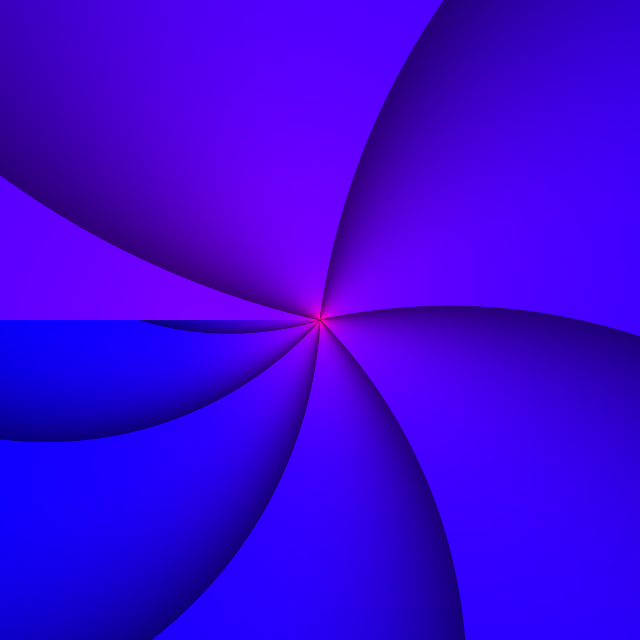
Write a Shadertoy shader that draws this background.

```glsl
// A violet pinwheel: curved blades fan out from a glowing magenta centre.
// A logarithmic phase of angle and radius is cut into unit steps; each step
// is shaded as one blade, and the hue drifts with the angle and the radius.

const float TAU = 6.2831853;
const float BLADE_RATE = 2.749;   // blades per unit of the log phase
const float BLADE_OFFSET = 0.12;  // turns the whole set of blades
const float RADIAL_BEND = 6.75;   // how strongly the blades curl

// Spiral field: wide blades at large angles, narrow ones near the seam.
float spiralField(float angle, float radius) {
    float turned = angle + TAU;
    return turned * turned + RADIAL_BEND * radius - 2.5;
}

// Width of one pixel measured in blade phase.
float phaseWidth(float angle, float radius, float field, float pixel) {
    vec2 slope = vec2(2.0 * (angle + TAU) / radius, RADIAL_BEND);
    return pixel * BLADE_RATE * length(slope) / field;
}

// Brightness across a blade: flat and bright, then a soft fall into shadow.
float bladeShade(float phase, float width) {
    float u = fract(phase);
    float shade = 1.0 - 0.54 * pow(u, 3.5);
    float edge = smoothstep(0.0, min(width, 0.5), u);
    return mix(0.46, shade, edge);
}

// Blue at the seam, violet around the turn, magenta towards the centre.
vec3 bladeColor(float field, float radius) {
    float drift = 0.16 * (log(field) - 3.5) * smoothstep(0.0, 0.25, radius);
    float warmth = 0.21 - 0.13 * log(radius / 0.5);
    float core = exp(-radius / 0.015);
    float red = clamp(warmth + drift + 0.35 * core, 0.0, 1.0);
    return vec3(red, 0.0, 1.0 - 0.3 * core);
}

void mainImage(out vec4 fragColor, in vec2 fragCoord) {
    // Polar coordinates around the middle, in canvas heights
    float pixel = 1.0 / iResolution.y;
    vec2 p = (fragCoord - 0.5 * iResolution.xy) * pixel;
    float radius = max(length(p), 0.5 * pixel);
    float angle = atan(p.y, p.x + 1e-6);

    // Blade phase and its shading
    float field = spiralField(angle, radius);
    float phase = BLADE_RATE * log(field) - BLADE_OFFSET;
    float shade = bladeShade(phase, phaseWidth(angle, radius, field, pixel));

    fragColor = vec4(bladeColor(field, radius) * shade, 1.0);
}
```
